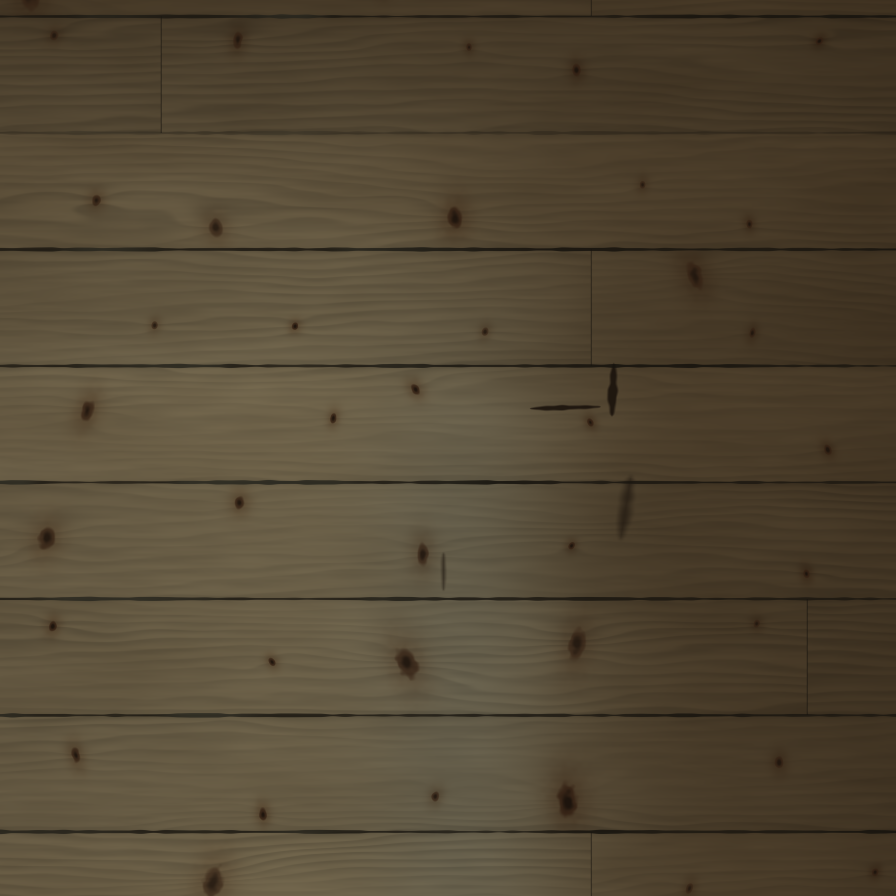
Write a three.js fragment shader that draws this texture.

```glsl
// Dim, worn pine floorboards in horizontal rows with grain, knots and dark gaps.
varying vec2 vUv;

const float ROW_HEIGHT = 0.130;
const float FIRST_SEAM = 0.0716;
const float SOFT = 0.0014;

const vec3 SHADE = vec3(0.272, 0.221, 0.150);
const vec3 DEEP_SHADE = vec3(0.225, 0.175, 0.113);
const vec3 LIT_PINE = vec3(0.412, 0.368, 0.276);
const vec3 COOL_SHEEN = vec3(0.390, 0.368, 0.297);
const vec3 KNOT_BODY = vec3(0.20, 0.125, 0.075);
const vec3 KNOT_CORE = vec3(0.10, 0.07, 0.045);
const vec3 GAP_DARK = vec3(0.085, 0.073, 0.052);
const vec3 GAP_DUST = vec3(0.21, 0.21, 0.17);

float hash(vec2 p) {
  vec3 q = fract(vec3(p.xyx) * 0.1031);
  q += dot(q, q.yzx + 33.33);
  return fract((q.x + q.y) * q.z);
}

float noise(vec2 p) {
  vec2 i = floor(p), f = fract(p);
  f = f * f * (3.0 - 2.0 * f);
  return mix(mix(hash(i), hash(i + vec2(1.0, 0.0)), f.x),
             mix(hash(i + vec2(0.0, 1.0)), hash(i + 1.0), f.x), f.y);
}

float fbm(vec2 p) {
  float sum = 0.0, amp = 0.5;
  for (int i = 0; i < 4; i++) {
    sum += amp * noise(p);
    p = p * 2.03 + 17.1;
    amp *= 0.5;
  }
  return sum;
}

// Position of the butt joint in a row; negative where the board runs through
float jointX(float row) {
  if (row == 6.0) return 0.18;
  if (row == 1.0) return 0.901;
  return (row == 4.0 || row < 0.0 || row > 6.0) ? 0.66 : -1.0;
}

// Knots of one row: x = body, y = core, z = stained halo, w = bend of the grain
vec4 knots(vec2 p, float row) {
  vec4 sum = vec4(0.0);
  for (int i = 0; i < 5; i++) {
    vec2 id = vec2(float(i) + 3.0, row + 20.0);
    float size = pow(hash(id * 1.7), 4.0);
    float radius = 0.0035 + 0.0095 * size;
    float tall = 1.0 + 0.7 * hash(id + 41.0) + 0.5 * size;
    vec2 center = vec2((float(i) + 0.1 + 0.8 * hash(id + 7.0)) * 0.2,
                       FIRST_SEAM + (row + 0.15 + 0.7 * hash(id + 19.0)) * ROW_HEIGHT);
    vec2 d = p - center;
    d.x += d.y * (hash(id + 29.0) - 0.5) * 0.5;
    float dist = length(d / vec2(1.0, tall)) / radius;
    dist += 0.35 * (noise(p * 170.0) - 0.5);
    float tone = 0.65 + 0.35 * hash(id + 53.0);
    sum.x = max(sum.x, (1.0 - smoothstep(0.7, 1.15, dist)) * tone);
    sum.y = max(sum.y, (1.0 - smoothstep(0.1, 0.75, dist)) * tone);
    sum.z += exp(-dist * dist * 0.22) * tone;
    vec2 s = d / (radius * vec2(5.0, 2.8));
    sum.w += sign(d.y) * (1.0 - exp(-abs(d.y) / radius)) * exp(-dot(s, s)) * radius * 150.0;
  }
  return sum;
}

// Spindle from a to b with a chosen edge softness
float split(vec2 p, vec2 a, vec2 b, float width, float soft) {
  vec2 ab = b - a;
  float t = clamp(dot(p - a, ab) / dot(ab, ab), 0.0, 1.0);
  float r = width * sqrt(4.0 * t * (1.0 - t)) * (0.6 + 0.6 * noise(p * 110.0));
  return 1.0 - smoothstep(-soft, soft, length(p - a - ab * t) - r);
}

// Daylight on the left and middle, fading to the top and right
vec3 litWood(vec2 p) {
  float light = 1.0 - smoothstep(0.36, 0.82, p.x + 0.08 * (p.y - 0.4));
  light *= mix(0.25, 1.0, 1.0 - smoothstep(0.56, 1.02, p.y));
  light *= 0.76 + 0.24 * smoothstep(-0.05, 0.30, p.x);
  vec3 col = mix(SHADE, LIT_PINE, light);
  float sheen = exp(-pow((p.x - 0.51) / 0.10, 2.0)) * (1.0 - smoothstep(0.40, 0.75, p.y));
  col = mix(col, COOL_SHEEN, 0.75 * sheen);
  float corner = smoothstep(0.8, 1.05, p.x) * 0.5 + smoothstep(0.93, 1.03, p.y) * 0.5;
  return mix(col, DEEP_SHADE, clamp(corner, 0.0, 1.0));
}

// Growth rings drawn out along the board, plus fine fibres
float grain(vec2 p, float seed, float bend) {
  vec2 q = vec2(p.x * 2.4 + seed * 37.0, p.y * 13.0 + seed * 11.0);
  float f = fract(p.y * 80.0 + 5.5 * fbm(q) + bend);
  float ring = smoothstep(0.1, 0.8, f) * (1.0 - smoothstep(0.8, 1.0, f));
  ring *= 0.2 + 0.9 * noise(q * vec2(1.3, 1.8) + 50.0);
  float fibre = noise(vec2(p.x * 26.0 + seed * 9.0, p.y * 310.0)) - 0.5;
  return 1.03 - 0.12 * ring + 0.045 * fibre;
}

void main() {
  vec2 p = vUv;
  float across = (p.y - FIRST_SEAM) / ROW_HEIGHT;
  float row = floor(across);
  float joint = jointX(row);
  float seed = hash(vec2(row + 31.0, step(joint, p.x) + 5.0));

  // Boards with broad stains
  vec4 knot = knots(p, row);
  vec3 col = litWood(p) * grain(p, seed, knot.w) * (0.96 + 0.08 * seed);
  float stain = fbm(p * vec2(5.0, 15.0) + seed * 20.0) - 0.47;
  col *= 1.0 + stain * vec3(0.17, 0.20, 0.24);
  col *= mix(vec3(1.0), vec3(0.82, 0.73, 0.66), min(knot.z, 1.0));
  col = mix(mix(col, KNOT_BODY, knot.x * 0.85), KNOT_CORE, knot.y * 0.9);

  // Splits and soft resin streaks
  float crack = split(p, vec2(0.683, 0.536), vec2(0.685, 0.594), 0.005, 0.002);
  crack = max(crack, split(p, vec2(0.592, 0.544), vec2(0.67, 0.546), 0.003, SOFT));
  float streak = split(p, vec2(0.693, 0.40), vec2(0.704, 0.467), 0.006, 0.006);
  streak = max(streak, split(p, vec2(0.495, 0.342), vec2(0.495, 0.382), 0.002, 0.003));
  col = mix(col, KNOT_CORE, max(0.9 * crack, 0.6 * streak));

  // Butt joints and gaps between rows
  float jointLine = 1.0 - smoothstep(0.0, SOFT, abs(p.x - joint));
  col = mix(col, GAP_DARK, jointLine * 0.5);
  float seam = floor(across + 0.5);
  float wear = noise(vec2(p.x * 9.0, seam * 7.3 + 40.0));
  float gap = abs(across - seam) * ROW_HEIGHT + 0.0012 * (noise(vec2(p.x * 70.0, seam)) - 0.5);
  float width = 0.0003 + 0.0014 * wear * (1.0 - 0.5 * p.x);
  float strength = (seam == 6.0 ? 0.3 : 0.9) * (0.7 + 0.3 * wear);
  float dust = smoothstep(0.5, 0.8, wear) * (1.0 - smoothstep(0.3, 0.6, p.x));
  col *= 1.0 - 0.11 * exp(-gap * 300.0);
  col = mix(col, mix(GAP_DARK, GAP_DUST, dust * 0.6), strength * (1.0 - smoothstep(width, width + SOFT, gap)));

  gl_FragColor = vec4(col, 1.0);
}
```
